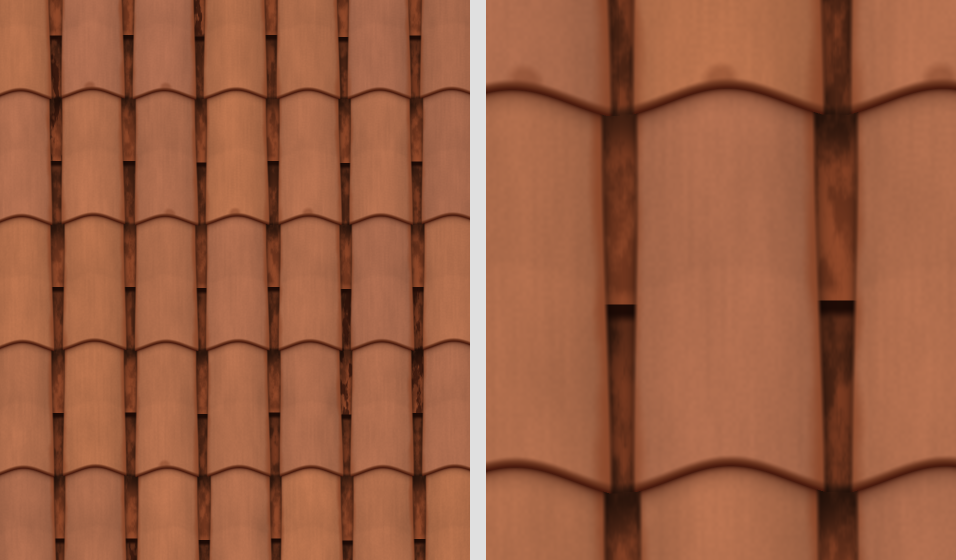
Left, the full canvas; right, a detail of the centre.
This texture is drawn by a Shadertoy shader. Its source:

```glsl
#define COLUMNS 6.54
#define ROWS 4.45
#define ORIGIN vec2(-0.192, 0.667)
#define LEAN 0.0145
#define RIM_RISE 0.070
#define RIM_WIDTH 0.024
#define SOFTNESS 0.015
#define CLAY_PINK vec3(0.650, 0.405, 0.300)
#define CLAY_ORANGE vec3(0.700, 0.430, 0.285)
#define RUST vec3(0.560, 0.280, 0.160)
#define RIM_BROWN vec3(0.400, 0.190, 0.105)
#define DEEP_SHADE vec3(0.200, 0.070, 0.035)

float hash(vec2 p) {
    return fract(sin(dot(p, vec2(127.1, 311.7))) * 43758.5);
}

float noise(vec2 p) {
    vec2 i = floor(p), f = fract(p);
    f = f * f * (3.0 - 2.0 * f);
    return mix(mix(hash(i), hash(i + vec2(1, 0)), f.x),
               mix(hash(i + vec2(0, 1)), hash(i + vec2(1, 1)), f.x), f.y);
}

float fbm(vec2 p) {
    float sum = 0.0, weight = 0.5;
    for (int i = 0; i < 4; i++) {
        sum += weight * noise(p);
        p = p * 2.03 + 7.1;
        weight *= 0.5;
    }
    return sum / 0.9375;
}

// Arched lower edge with slightly flared tips
float rimCurve(float u) {
    float s = clamp(u / 0.44, -1.0, 1.0);
    return RIM_RISE * mix(1.0 - s * s, 0.5 + 0.5 * cos(3.14159 * s), 0.5);
}

// Channel tiles seen between the columns
vec3 channelColor(vec2 p, float gap) {
    float y = p.y - 0.162 + 0.02 * (hash(vec2(gap, 5.0)) - 0.5);
    float g = fract(y);
    float blotch = fbm(p * vec2(13.0, 10.0) + gap * 3.7);
    float age = hash(vec2(gap, floor(y) + 40.0));
    vec3 lit = mix(RIM_BROWN * 1.1, RUST * 1.02, smoothstep(0.3, 0.7, blotch));
    vec3 dim = mix(RIM_BROWN * 0.75, RIM_BROWN * 1.2, smoothstep(0.3, 0.7, blotch));
    vec3 c = mix(lit, dim, smoothstep(0.15, 0.5, g));
    c = mix(c, RUST * 1.08, 0.6 * (1.0 - smoothstep(0.01, 0.05, g)));
    // Dark crevice below each ledge
    c = mix(c, DEEP_SHADE * 0.8, smoothstep(0.945, 0.98, g));
    c *= 1.0 - 0.25 * smoothstep(0.75, 0.95, g);
    // Broken, sooty patches in some gaps
    float soot = smoothstep(0.48, 0.64, fbm(p * vec2(16.0, 8.0) + 31.0));
    return mix(c, DEEP_SHADE * 0.8, 0.7 * soot * step(0.78, age));
}

// Clay surface: s runs across (-1..1), t runs up from the rim (0..1)
vec3 clayColor(vec2 p, float s, float t, vec2 id) {
    vec3 c = mix(CLAY_PINK, CLAY_ORANGE, hash(id + 17.0));
    c *= 0.98 + 0.05 * hash(id + 29.0);
    // Roundness, darker to the right
    c *= 1.02 - 0.13 * s * s - 0.03 * s;
    // Weathering, fine vertical streaks and grain
    c *= 0.945 + 0.11 * fbm(p * vec2(5.0, 4.0) + id * 3.0);
    c *= 0.982 + 0.036 * noise(p * vec2(40.0, 5.0));
    c *= 0.985 + 0.03 * noise(p * vec2(60.0, 90.0));
    // Faint band where the tile underneath ends
    float band = t - 0.52 - 0.02 * noise(vec2(p.x * 7.0, id.y));
    c *= 1.0 - 0.03 * smoothstep(-0.02, 0.02, band) * (1.0 - smoothstep(0.0, 0.3, band));
    // Rusty sides, wider near the lower corners
    float side = abs(s) + 0.03 * s + 0.1 * (fbm(p * vec2(9.0, 8.0)) - 0.5);
    float rustStart = mix(0.78, 0.85, smoothstep(0.0, 0.35, t));
    c = mix(c, RUST * 0.97, 0.85 * smoothstep(rustStart, 1.02, side));
    // Smudge on the crown of some rims
    vec2 smudge = vec2(s - 0.3 * (hash(id + 3.0) - 0.5), (t - 0.03) * 5.0);
    float stain = 1.0 - smoothstep(0.08, 0.24, length(smudge));
    return mix(c, RIM_BROWN * 1.15, 0.4 * stain * step(0.75, hash(id + 53.0)));
}

vec3 roof(vec2 uv) {
    vec2 p = uv * vec2(COLUMNS, ROWS);
    float x = p.x - ORIGIN.x + LEAN * (p.y - 0.5 * ROWS);
    float col = floor(x), u = x - col - 0.5;
    float v = p.y - ORIGIN.y - rimCurve(u) - 0.02 * (hash(vec2(col, 9.0)) - 0.5);
    float row = floor(v), t = v - row;
    vec2 id = vec2(col, row);

    // Tapered outline with a little misalignment
    float shift = 0.03 * (hash(id) - 0.5) + 0.02 * (hash(id + 71.0) - 0.5) * (t - 0.5);
    float halfWidth = mix(0.443, 0.412, smoothstep(0.0, 0.9, t));
    float edge = abs(u - shift) - halfWidth;
    float aa = max(SOFTNESS, 0.7 * COLUMNS / iResolution.x);
    float cover = 1.0 - smoothstep(-aa, aa, edge);

    // Channel with shade cast by both neighbours
    vec3 channel = channelColor(vec2(x, p.y), floor(x + 0.5));
    float reach = u > 0.0 ? 0.026 : 0.018;
    channel *= 1.0 - 0.45 * exp(-max(edge, 0.0) / reach);
    channel *= 1.0 - 0.45 * smoothstep(0.86, 1.0, t);
    channel *= 1.0 - 0.45 * (1.0 - smoothstep(0.0, 0.03, t));

    vec3 clay = clayColor(vec2(x, p.y), (u - shift) / halfWidth, t, id);
    // Thick rim, then the shade it throws on the tile below
    vec3 rim = mix(DEEP_SHADE * 1.45, RIM_BROWN, smoothstep(0.0, 0.014, t));
    clay = mix(rim, clay, smoothstep(0.4 * RIM_WIDTH, 1.3 * RIM_WIDTH, t));
    clay = mix(clay, DEEP_SHADE * 1.45, exp(-(1.0 - t) / 0.012));
    clay *= 1.0 - 0.10 * smoothstep(0.92, 1.0, t);
    return mix(channel, clay, cover);
}

void mainImage(out vec4 fragColor, in vec2 fragCoord) {
    vec3 sum = vec3(0.0);
    for (int i = 0; i < 4; i++) {
        vec2 offset = vec2(i % 2, i / 2) * 0.5 - 0.25;
        sum += roof((fragCoord + offset) / iResolution.xy);
    }
    fragColor = vec4(sum / 4.0, 1.0);
}
```
